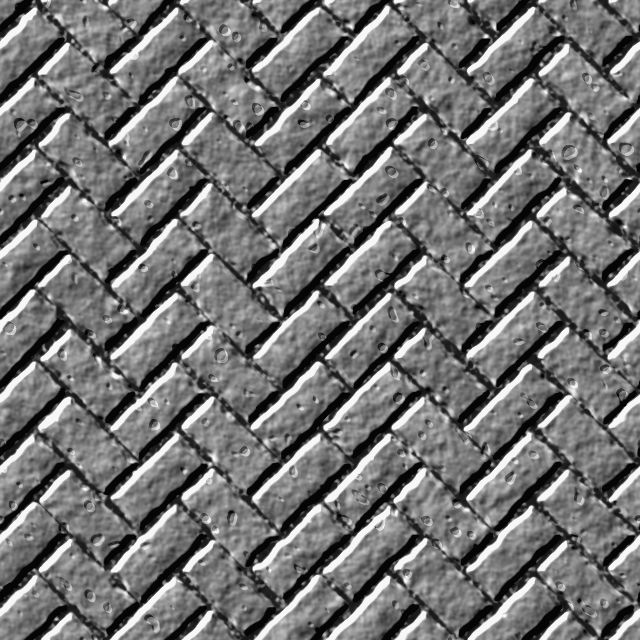
This texture map is drawn by a Shadertoy shader. Its source:

```glsl
const float REPEATS = 9.0;                 // bricks across and down
const vec2  ORIGIN = vec2(0.234, 0.227);   // centre of the first brick
const float DOUBLED_COLUMN = 5.0;          // this column leans like the one before it
const vec2  HALF_CELL = vec2(0.7071, 0.3536);
const float JOINT = 0.026;                 // half joint width
const float CORNER = 0.05;
const float BEVEL = 0.085;
const float CROWN = 0.16;                  // slight pillow shape
const float SIZE_JITTER = 0.022;
const float SHIFT_JITTER = 0.035;
const float TURN_JITTER = 0.045;
const float EDGE_WOBBLE = 0.022;
const float RELIEF = 0.09;                 // slope to brightness
const float STEP = 0.025;                  // slope sampling distance
const vec2  LIGHT = vec2(-0.7071, 0.7071);
const float BASE_GRAY = 0.49;
const float JOINT_GRAY = 0.07;

vec3 hash3(vec2 cell, float seed) {
    vec3 h = fract(vec3(cell.xyx + seed) * vec3(0.1031, 0.1030, 0.0973));
    h += dot(h, h.yxz + 33.33);
    return fract((h.xxy + h.yzz) * h.zyx);
}

// Smooth cellular noise, about -1 to 1; wraps for a whole cell density.
float cellNoise(vec2 p, float density) {
    p *= density;
    vec2 base = floor(p);
    float sum = 0.0;
    for (int y = -1; y <= 1; y++)
    for (int x = -1; x <= 1; x++) {
        vec2 cell = base + vec2(x, y);
        vec3 rnd = hash3(mod(cell, REPEATS * density), density);
        vec2 toPoint = cell + rnd.xy - p;
        float falloff = max(0.0, 1.0 - dot(toPoint, toPoint));
        sum += (2.0 * rnd.z - 1.0) * falloff * falloff;
    }
    return sum;
}

float roundBox(vec2 p, vec2 halfSize) {
    vec2 q = abs(p) - halfSize + CORNER;
    return length(max(q, 0.0)) + min(max(q.x, q.y), 0.0) - CORNER;
}

// Nearest brick: x = signed distance, yz = random values of that brick.
vec3 bricks(vec2 p) {
    vec3 nearest = vec3(1e3, 0.0, 0.0);
    for (int i = -1; i <= 1; i++) {
        float column = floor(p.x - ORIGIN.x + 0.5) + float(i);
        float wrapped = mod(column, REPEATS);
        float lean = mod(wrapped + step(DOUBLED_COLUMN - 0.5, wrapped), 2.0);
        float rise = ORIGIN.y + 0.5 * lean;
        for (int j = -1; j <= 1; j++) {
            float row = floor(p.y - rise + 0.5) + float(j);
            vec2 id = vec2(wrapped, mod(row, REPEATS));
            vec3 rnd = hash3(id, 3.7);
            vec3 rndShape = hash3(id, 17.3);
            vec2 q = p - vec2(column + ORIGIN.x, row + rise);
            q -= SHIFT_JITTER * (rndShape.xy - 0.5);
            q = vec2(q.x + q.y, q.y - q.x) * 0.7071;
            if (lean > 0.5) q = q.yx;
            q += TURN_JITTER * (rndShape.z - 0.5) * vec2(-q.y, q.x);
            float d = roundBox(q, HALF_CELL - JOINT - SIZE_JITTER * rnd.x);
            if (d < nearest.x) nearest = vec3(d, rnd.yz);
        }
    }
    nearest.x += EDGE_WOBBLE * cellNoise(p, 6.0);
    return nearest;
}

float height(vec2 p, vec3 brick) {
    float body = 1.0 - smoothstep(-BEVEL, JOINT, brick.x);
    float crown = CROWN * (1.0 - smoothstep(-0.33, 0.0, brick.x));
    float coarse = cellNoise(p, 5.0);
    float medium = cellNoise(p, 11.0);
    float pits = smoothstep(0.72, 0.95, cellNoise(p + 0.37, 8.0));
    float stone = 0.12 * coarse + 0.075 * medium + 0.03 * cellNoise(p, 21.0) - 0.15 * pits;
    return body * (0.8 + 0.4 * brick.y) + crown + stone;
}

void mainImage(out vec4 fragColor, in vec2 fragCoord) {
    vec2 p = fragCoord / iResolution.xy * REPEATS;
    vec3 brick = bricks(p);

    // Relief lit from the upper left
    vec2 ahead = p + STEP * LIGHT;
    vec2 behind = p - STEP * LIGHT;
    float slope = (height(behind, bricks(behind)) - height(ahead, bricks(ahead))) / (2.0 * STEP);
    float gray = BASE_GRAY + RELIEF * slope;

    // Stone tone, per brick and mottled
    gray += 0.06 * (brick.z - 0.5) + 0.045 * cellNoise(p + 0.61, 4.0);

    // Dark joints with grit
    float soft = max(0.022, REPEATS / iResolution.y);
    float joint = smoothstep(-soft, soft, brick.x - 0.004);
    float grit = cellNoise(p, 19.0);
    float rim = smoothstep(-0.07, 0.0, brick.x);
    gray += 0.22 * rim * grit;
    gray = mix(gray, JOINT_GRAY + 0.45 * max(grit, 0.0), 0.88 * joint);

    fragColor = vec4(vec3(clamp(gray, 0.02, 0.97)), 1.0);
}
```
